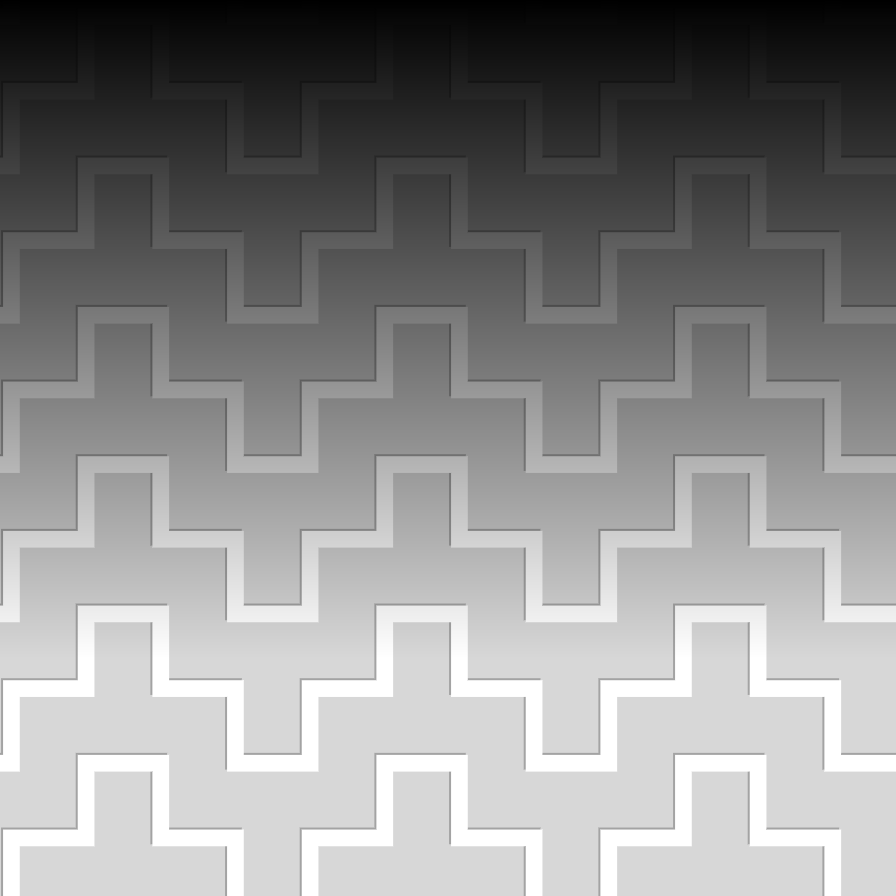
Give the GLSL for this pattern, as a WebGL 1 fragment shader.

```glsl
precision highp float;

uniform vec2 u_resolution;

const float STEPS_ACROSS = 12.0;               // stair steps per canvas side
const float STEPS_PER_WAVE = 4.0;              // one zigzag repeat
const float ROW_SPACING = 2.0;                 // vertical repeat, in steps
const vec2 ORIGIN = vec2(0.153, -0.222);
const float LINE_HALF_WIDTH = 0.112;
const vec2 SHADOW_OFFSET = vec2(-0.027, 0.027);
const float SHADOW_SHADE = 0.76;
const float GROUND_GREY = 0.843;
const float LINE_GREY = 1.0;
const float FADE_START = 0.265;                // height where darkening begins

// Depth of the stair below its peak: 1, 0, 1, 2, repeating
float stairDepth(float column) {
  return abs(mod(column + 1.0, STEPS_PER_WAVE) - 2.0);
}

// Square-cornered distance to a bar repeated in every row
float barDistance(vec2 p, vec2 centre, vec2 halfSize) {
  vec2 d = p - centre;
  d.y = mod(d.y + 0.5 * ROW_SPACING, ROW_SPACING) - 0.5 * ROW_SPACING;
  d = abs(d) - halfSize;
  return max(d.x, d.y);
}

// Distance to the stepped zigzag lines
float stairDistance(vec2 p) {
  float nearest = 10.0;
  for (int i = -1; i <= 1; i++) {
    float column = floor(p.x) + float(i);
    float depth = stairDepth(column);
    float middle = 0.5 * (depth + stairDepth(column - 1.0));
    float tread = barDistance(p, vec2(column + 0.5, -depth), vec2(0.5, 0.0));
    float riser = barDistance(p, vec2(column, -middle), vec2(0.0, 0.5));
    nearest = min(nearest, min(tread, riser));
  }
  return nearest - LINE_HALF_WIDTH;
}

float coverage(float distanceToEdge, float pixel) {
  return clamp(0.5 - distanceToEdge / pixel, 0.0, 1.0);
}

void main() {
  vec2 uv = gl_FragCoord.xy / u_resolution;
  vec2 p = uv * STEPS_ACROSS - ORIGIN;
  float pixel = STEPS_ACROSS / min(u_resolution.x, u_resolution.y);

  // Thin shadow up and to the left, then the line over it
  float shadow = coverage(stairDistance(p - SHADOW_OFFSET), pixel);
  float line = coverage(stairDistance(p), pixel);
  float grey = GROUND_GREY * mix(1.0, SHADOW_SHADE, shadow);
  grey = mix(grey, LINE_GREY, line);

  // Fade to black at the top
  grey *= clamp((1.0 - uv.y) / (1.0 - FADE_START), 0.0, 1.0);

  gl_FragColor = vec4(vec3(grey), 1.0);
}
```
